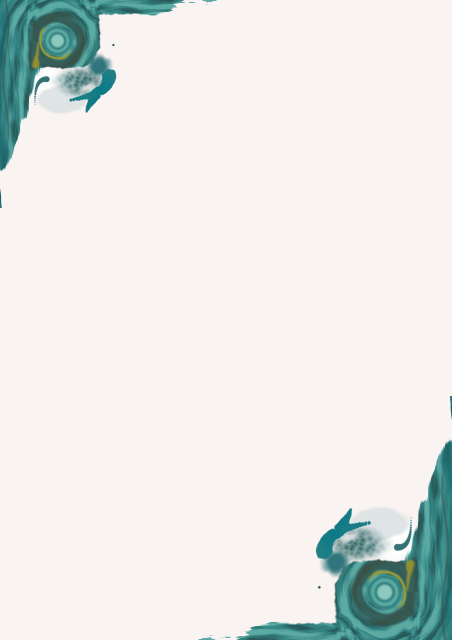
A WebGL 2 fragment shader for this background:

```glsl
#version 300 es
precision highp float;
// Pale page with swirling teal marbled paint in two opposite corners.
uniform vec2 u_resolution;
out vec4 outColor;

const float PAGE_WIDTH = 5.42;
const vec3 PAGE = vec3(0.976, 0.953, 0.949);
const vec3 DARK = vec3(0.16, 0.33, 0.33);
const vec3 MID = vec3(0.20, 0.51, 0.51);
const vec3 LIGHT = vec3(0.36, 0.67, 0.64);
const vec3 PALE = vec3(0.55, 0.79, 0.74);
const vec3 DEEP = vec3(0.04, 0.48, 0.53);
const vec3 OLIVE = vec3(0.25, 0.31, 0.25);
const vec3 GOLD = vec3(0.63, 0.60, 0.17);
const vec3 MIST = vec3(0.86, 0.885, 0.89);
const vec2 EYE = vec2(0.69, 0.49);

vec2 hash2(vec2 p) {
  return fract(sin(vec2(dot(p, vec2(127.1, 311.7)), dot(p, vec2(269.5, 183.3)))) * 43758.5);
}

// Distance to the nearest scattered cell point.
float cellular(vec2 p) {
  vec2 cell = floor(p);
  float nearest = 2.0;
  for (int y = -1; y <= 1; y++)
    for (int x = -1; x <= 1; x++) {
      vec2 c = cell + vec2(x, y);
      nearest = min(nearest, length(c + hash2(c) - p));
    }
  return nearest;
}

// Layered sines, each layer bending the next.
float waves(vec2 p) {
  float sum = 0.0, amp = 0.5;
  for (int i = 0; i < 4; i++) {
    sum += amp * sin(p.x + 1.3 * sin(p.y + float(i)));
    p = mat2(1.6, 0.9, -0.9, 1.6) * p + 1.7;
    amp *= 0.55;
  }
  return sum;
}

float cover(float d, float soft) { return 1.0 - smoothstep(-soft, soft, d); }

float ellipse(vec2 p, vec2 center, vec2 radii) {
  return (length((p - center) / radii) - 1.0) * min(radii.x, radii.y);
}

// Tapered brush stroke along a quadratic curve.
float stroke(vec2 p, vec2 a, vec2 b, vec2 c, float r0, float r1) {
  float d = 9.0;
  for (int i = 0; i <= 24; i++) {
    float t = float(i) / 24.0;
    vec2 q = mix(mix(a, b, t), mix(b, c, t), t);
    d = min(d, length(p - q) - mix(r0, r1, t));
  }
  return d;
}

// Side band, top band and swirl joined into one ragged outline.
float outline(vec2 p) {
  vec2 w = p + 0.018 * vec2(waves(p * vec2(9.0, 17.0)), waves(p.yx * vec2(11.0, 19.0) + 3.0));
  float side = p.x - 0.45 * pow(max((2.08 - w.y) / 1.18, 0.0), 0.75) + 0.03 * waves(p * vec2(34.0, 7.0));
  float top = w.y - 0.165 * pow(clamp((2.22 - p.x) / 0.4, 0.0, 1.0), 0.6);
  top += smoothstep(1.5, 2.2, p.x) * 0.06 * waves(p * vec2(12.0, 45.0));
  vec2 box = abs(w - vec2(0.70, 0.38)) - vec2(0.20, 0.14);
  float swirl = length(max(box, 0.0)) - 0.29;
  return min(min(side, top), swirl);
}

// Streaks arch over the eye, run down the side and along the top.
vec3 marble(vec2 p) {
  vec2 h = p - EYE;
  float down = smoothstep(0.18, 0.42, -h.x);
  h.y = mix(h.y, min(h.y, 0.0), down);
  float along = smoothstep(0.9, 1.25, p.x) * smoothstep(0.32, 0.12, p.y);
  float t = mix(length(h), 0.65 - p.y, along);
  float flow = mix(atan(h.y, h.x) * 0.5, p.y, down);
  flow = mix(flow, p.x, along);
  t += 0.018 * waves(p * 7.0) * smoothstep(0.05, 0.3, t);
  float streak = waves(vec2(t * 34.0, flow * 4.0));
  vec3 color = mix(MID, LIGHT, smoothstep(-0.2, 0.6, streak));
  color = mix(color, DARK, 0.85 * smoothstep(0.1, 0.75, -streak));
  float olive = smoothstep(0.20, 0.24, t) * smoothstep(0.38, 0.30, t);
  color = mix(color, mix(OLIVE, DARK, 0.5 + 0.5 * streak), 0.85 * olive * (1.0 - along));
  float rim = smoothstep(0.025, 0.0, abs(t - 0.205)) * (1.0 - along);
  color = mix(color, GOLD, rim * smoothstep(0.0, 0.2, 0.1 - h.x + h.y));
  color = mix(color, mix(LIGHT, MID, 0.5 + 0.5 * sin(t * 90.0)), cover(t - 0.175, 0.02));
  color = mix(color, PALE, cover(t - 0.075, 0.02));
  // Shaded outer side and its thin dark vein.
  color = mix(color, mix(DEEP, DARK, 0.45), 0.6 * smoothstep(0.18, 0.02, p.x));
  float vein = abs(p.x - 0.07 - 0.03 * sin(p.y * 5.0)) - 0.008;
  color = mix(color, OLIVE, 0.7 * cover(vein, 0.014) * smoothstep(1.8, 1.6, p.y));
  float gold = stroke(p, vec2(0.46, 0.52), vec2(0.44, 0.68), vec2(0.43, 0.78), 0.015, 0.035);
  return mix(color, GOLD, 0.85 * cover(gold + 0.012 * streak, 0.02));
}

vec3 paintCorner(vec3 color, vec2 p, float soft) {
  if (p.x > 2.6 || p.y > 2.5) return color;
  vec2 w = p + 0.02 * vec2(waves(p * 13.0), waves(p.yx * 15.0));
  // Pale wash and smoky smears.
  color = mix(color, vec3(1.0), 0.9 * cover(ellipse(w, vec2(0.62, 1.02), vec2(0.27, 0.20)), 0.06));
  color = mix(color, MIST, 0.9 * cover(ellipse(w, vec2(0.74, 1.20), vec2(0.30, 0.16)), 0.025));
  float grain = 1.0 - 0.6 * cellular(p * 17.0);
  color = mix(color, mix(DARK, MID, 0.4), grain * cover(ellipse(w, vec2(0.97, 0.98), vec2(0.24, 0.13)), 0.08));
  color = mix(color, mix(DARK, DEEP, 0.5), 0.9 * cover(ellipse(w, vec2(1.19, 0.79), vec2(0.12, 0.11)), 0.05));
  color = mix(color, vec3(0.93), 0.8 * cover(ellipse(w, vec2(1.07, 1.05), vec2(0.09, 0.035)), 0.025));
  // Curved drip, hook and stray drop.
  float drip = stroke(w, vec2(1.31, 0.91), vec2(1.31, 1.12), vec2(0.84, 1.20), 0.078, 0.02);
  drip = min(drip, stroke(w, vec2(1.14, 1.14), vec2(1.09, 1.22), vec2(1.04, 1.34), 0.06, 0.02));
  color = mix(color, mix(DEEP, MID, 0.3 + 0.3 * waves(p * 10.0)), cover(drip, soft));
  float hook = stroke(p, vec2(0.56, 0.95), vec2(0.41, 0.94), vec2(0.42, 1.25), 0.035, 0.004);
  color = mix(color, mix(DARK, DEEP, 0.4), 0.9 * cover(hook, soft));
  color = mix(color, DARK, cover(length(p - vec2(1.36, 0.54)) - 0.013, soft));
  return mix(color, marble(p), cover(outline(p), soft * 1.5));
}

void main() {
  float unit = PAGE_WIDTH / u_resolution.x;
  vec2 fromTopLeft = vec2(gl_FragCoord.x, u_resolution.y - gl_FragCoord.y) * unit;
  vec2 fromBottomRight = vec2(u_resolution.x - gl_FragCoord.x, gl_FragCoord.y) * unit / 1.17;
  float soft = max(unit * 0.7, 0.008);
  vec3 color = paintCorner(PAGE, fromTopLeft, soft);
  color = paintCorner(color, fromBottomRight, soft);
  outColor = vec4(color, 1.0);
}
```
